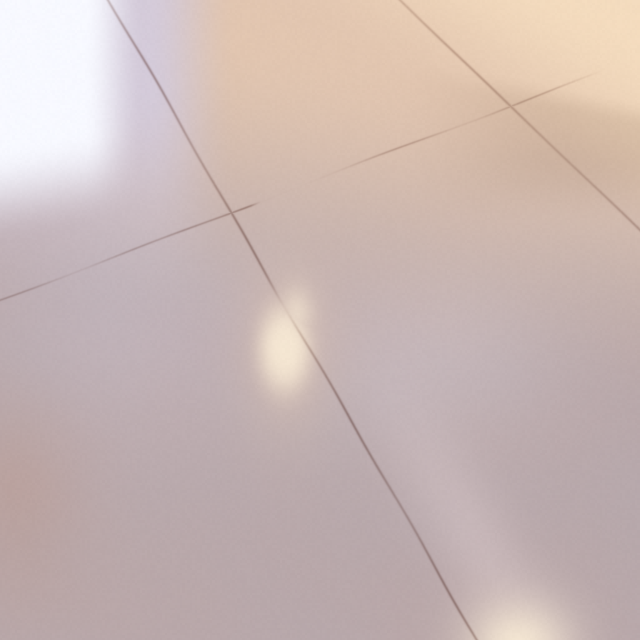
This texture is drawn by a Shadertoy shader. Its source:

```glsl
#define HORIZON 1.982
#define COLUMN_STEP 0.464
#define ROW_STEP 0.34
#define JOINT_WIDTH 0.0023
#define GRAIN 0.010
#define STONE vec3(0.722, 0.657, 0.665)
#define WARM vec3(0.885, 0.775, 0.69)
#define AMBER vec3(0.955, 0.86, 0.745)
#define LAVENDER vec3(0.83, 0.80, 0.87)
#define DAYLIGHT vec3(0.97, 0.975, 1.0)
#define LAMP vec3(0.965, 0.91, 0.83)
#define JOINT vec3(0.76, 0.69, 0.67)

float hash(vec2 p) {
    p = fract(p * vec2(0.1031, 0.1173));
    p += dot(p, p.yx + 33.33);
    return fract((p.x + p.y) * p.x * 97.0);
}

// Soft elliptical spot
float glow(vec2 p, vec2 center, vec2 radius) {
    vec2 q = (p - center) / radius;
    return exp(-dot(q, q));
}

// Elliptical spot with a flat bright core
float lampSpot(vec2 p, vec2 center, vec2 radius) {
    vec2 q = (p - center) / radius;
    return exp(-pow(dot(q, q), 1.6));
}

// Broad uneven tint from layered sines, about -1 to 1
float mottle(vec2 p) {
    float sum = 0.0, amp = 0.5;
    for (int i = 0; i < 3; i++) {
        sum += amp * sin(p.x + 1.3 * sin(p.y)) * cos(p.y - 0.7 * p.x);
        p = mat2(1.5, 1.1, -1.1, 1.5) * p + 1.7;
        amp *= 0.5;
    }
    return sum;
}

// Floor coordinates in perspective; joints lie on whole numbers
vec2 floorGrid(vec2 p) {
    float depth = HORIZON - p.y;
    float column = ((p.x + 0.396) / depth - 0.576) / COLUMN_STEP;
    float row = (depth / (3.81 - p.x) - 0.381) / ROW_STEP;
    return vec2(column, row);
}

// Soft joint, with its width in canvas units
float joint(float coord, float width, float pixel) {
    float slope = length(vec2(dFdx(coord), dFdy(coord))) / pixel;
    float dist = abs(fract(coord + 0.5) - 0.5) / slope;
    float soft = max(width, 0.8 * pixel);
    return exp(-dist * dist / (soft * soft));
}

// Ambient light across the polished floor
vec3 surface(vec2 p) {
    vec3 col = STONE + mottle(p * 6.0) * vec3(0.008, -0.003, -0.01);
    col += vec3(0.03, 0.04, 0.055) * glow(p, vec2(0.2, 0.5), vec2(0.25, 0.2));
    col += 0.05 * glow(p, vec2(0.68, 0.46), vec2(0.2, 0.16));
    col -= vec3(0.0, 0.025, 0.045) * glow(p, vec2(0.02, 0.24), vec2(0.1, 0.16));

    float warmth = smoothstep(0.45, 0.95, p.y + 0.15 * (p.x - 0.4));
    col = mix(col, WARM, warmth * smoothstep(-0.1, 0.4, p.x));
    col = mix(col, AMBER, smoothstep(1.25, 1.55, p.y + 0.6 * p.x));

    // Shadow wedge on the right
    float edge = p.y + 0.2 * (p.x - 0.77);
    float wedge = smoothstep(0.64, 0.76, p.y) * (1.0 - smoothstep(0.845, 0.89, edge));
    col *= 1.0 - vec3(0.07, 0.08, 0.09) * wedge * smoothstep(0.6, 0.9, p.x);
    return col;
}

// Window and lamp reflections
vec3 reflections(vec3 col, vec2 p) {
    float halo = (1.0 - smoothstep(0.23, 0.37, p.x)) * smoothstep(0.5, 0.87, p.y);
    col = mix(col, LAVENDER, 0.9 * halo);
    float window = 1.0 - smoothstep(0.13, 0.225, p.x);
    window *= smoothstep(0.62, 0.77, p.y - 0.2 * p.x);
    col = mix(col, DAYLIGHT, window);

    col = mix(col, WARM, 0.45 * glow(p, vec2(0.45, 0.45), vec2(0.075, 0.13)));
    float spot = lampSpot(p, vec2(0.445, 0.455), vec2(0.041, 0.068));
    spot = max(spot, 0.65 * glow(p, vec2(0.463, 0.51), vec2(0.026, 0.04)));
    col = mix(col, LAMP, 0.95 * spot);

    vec2 q = vec2(p.x + 0.55 * p.y, p.y);
    col += 0.055 * glow(q, vec2(0.83, 0.15), vec2(0.07, 0.2));
    return mix(col, LAMP, 0.95 * glow(p, vec2(0.81, -0.01), vec2(0.08, 0.07)));
}

void mainImage(out vec4 fragColor, in vec2 fragCoord) {
    vec2 p = fragCoord / iResolution.xy;
    float pixel = 1.0 / iResolution.y;
    vec3 col = reflections(surface(p), p);

    // Column joints, washed out by glare and thinner far away
    vec2 bend = 0.0012 * sin(p.yx * vec2(27.0, 19.0));
    vec2 grid = floorGrid(p + bend);
    float glare = glow(p, vec2(0.45, 0.53), vec2(0.03, 0.05));
    float columns = joint(grid.x, JOINT_WIDTH, pixel) * (0.76 + 0.16 * sin(p.y * 23.0));
    columns *= 1.0 - 0.9 * glare;
    columns *= 1.0 - 0.3 * smoothstep(0.55, 0.65, p.x) * step(0.5, p.y);

    // Row joint, worn to short dark runs
    float wear = 0.34 + 0.2 * sin(p.x * 31.0 + 1.0);
    wear += 0.45 * smoothstep(0.24, 0.3, p.x) * (1.0 - smoothstep(0.38, 0.41, p.x));
    wear *= 1.0 - 0.95 * smoothstep(0.39, 0.41, p.x) * (1.0 - smoothstep(0.47, 0.56, p.x));
    float rows = joint(grid.y, 0.8 * JOINT_WIDTH, pixel) * wear;
    rows *= 1.0 - smoothstep(0.91, 0.95, p.x);
    col *= mix(vec3(1.0), JOINT, max(columns, rows));

    // Fine grain
    col += GRAIN * (hash(floor(p * 256.0)) - 0.5);
    fragColor = vec4(clamp(col, 0.0, 1.0), 1.0);
}
```
